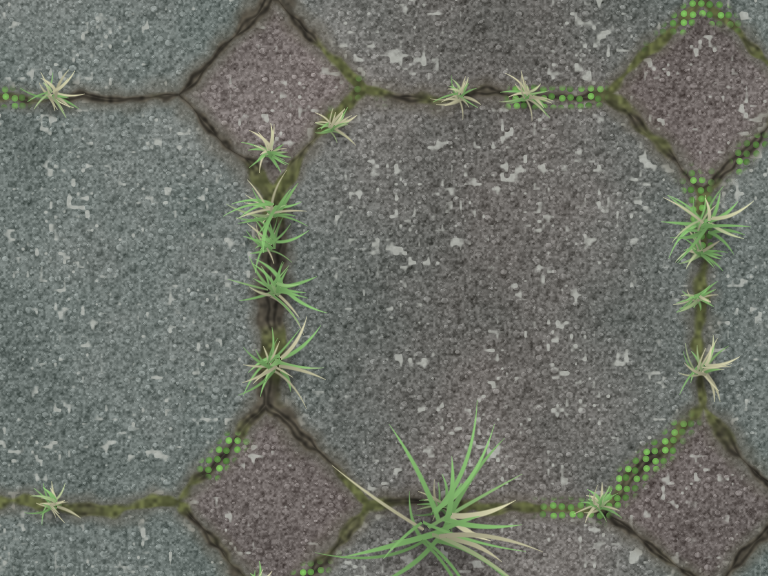
Give the GLSL for this texture, as a Shadertoy shader.

```glsl
// Worn octagon and diamond paving of gritty stone, with grass growing from the seams.

const vec3 STONE_COOL = vec3(0.43, 0.465, 0.45);
const vec3 STONE_WARM = vec3(0.425, 0.41, 0.395);
const vec3 STONE_RED  = vec3(0.43, 0.385, 0.375);
const vec3 CHIP_PALE  = vec3(0.74, 0.75, 0.72);
const vec3 SOIL       = vec3(0.31, 0.29, 0.25);
const vec3 MOSS       = vec3(0.36, 0.39, 0.22);
const vec3 LEAF       = vec3(0.43, 0.63, 0.32);
const vec3 GRASS      = vec3(0.50, 0.69, 0.42);
const vec3 STRAW      = vec3(0.76, 0.75, 0.62);

const vec2 STONE_CENTER = vec2(0.842, 0.479);
const vec2 PITCH        = vec2(0.747, 0.712);
const float DIAMOND     = 0.165;    // half diagonal of the small stones
const float GRIT_SCALE  = 72.0;     // pebbles per canvas height
const vec3 MAIN_TUFT    = vec3(0.755, 0.085, 0.20);  // root and blade length
const int TUFTS         = 18;
const int BLADES        = 24;

vec2 hash22(vec2 p) {
    vec3 h = fract(p.xyx * vec3(0.1031, 0.1030, 0.0973));
    h += dot(h, h.yzx + 33.33);
    return fract((h.xx + h.yz) * h.zy);
}

float noise(vec2 p) {
    vec2 i = floor(p), f = fract(p);
    f = f * f * (3.0 - 2.0 * f);
    return mix(mix(hash22(i).x, hash22(i + vec2(1, 0)).x, f.x),
               mix(hash22(i + vec2(0, 1)).x, hash22(i + vec2(1, 1)).x, f.x), f.y);
}

float fbm(vec2 p) {
    float sum = 0.0, amp = 0.5;
    for (int i = 0; i < 4; i++) {
        sum += amp * noise(p);
        p = p * 2.03 + 17.3;
        amp *= 0.5;
    }
    return sum / 0.94;
}

// Brightness of scattered round pebbles, lit from the upper left
float grit(vec2 p) {
    vec2 cell = floor(p);
    float tone = 0.0;
    for (int k = 0; k < 9; k++) {
        vec2 id = cell + vec2(k % 3 - 1, k / 3 - 1);
        vec2 r = hash22(id + 41.0), v = p - id - hash22(id);
        float radius = 0.18 + 0.34 * r.x * r.x;
        float d = length(v * vec2(1.0, 0.8 + 0.5 * r.y)) / radius;
        float body = smoothstep(1.1, 0.75, d);
        float rim = smoothstep(1.6, 1.0, length(v + vec2(-0.1, 0.14)) / radius);
        tone = mix(tone, -0.10, rim * 0.55);
        tone = mix(tone, 0.16 * (r.y - 0.45) + 0.07 * dot(v, vec2(-0.6, 0.8)) / radius, body);
    }
    return tone;
}

// x: distance to the nearest seam, y: signed distance to the nearest diamond
vec2 paving(vec2 p) {
    vec2 d = abs(mod(p - STONE_CENTER, PITCH) - 0.5 * PITCH);
    float diamond = (d.x + d.y - DIAMOND) * 0.707;
    return vec2(diamond < 0.0 ? -diamond : min(diamond, min(d.x, d.y)), diamond);
}

vec3 stone(vec2 p, float diamond) {
    float cloud = fbm(p * 5.0 + 3.0);
    float warmth = exp(-9.0 * (p.x - 0.86) * (p.x - 0.86)) + 0.8 * (cloud - 0.5);
    vec3 col = mix(STONE_COOL, STONE_WARM, clamp(warmth, 0.0, 1.0));
    col = mix(col, STONE_RED, 0.75 * smoothstep(0.01, -0.03, diamond));
    float tone = grit(p * GRIT_SCALE) + 0.5 * grit(p * GRIT_SCALE * 2.1 + 9.0);
    tone += 0.16 * (cloud - 0.42) + 0.17 * (noise(p * 260.0) - 0.45);
    float chips = noise(p * 125.0) + 0.55 * noise(p * 48.0) + 0.6 * fbm(p * 9.0 + 30.0);
    return mix(col + tone, CHIP_PALE, 0.75 * smoothstep(1.38, 1.68, chips));
}

// Low round leaves where the mask allows them
vec3 leaves(vec3 col, vec2 p, float mask) {
    vec2 g = p * 62.0, id = floor(g), r = hash22(id + 7.0);
    float d = length(fract(g) - 0.35 - 0.3 * r);
    vec3 leaf = LEAF * (0.75 + 0.45 * r.x);
    return mix(col, leaf * (1.1 - 0.6 * d), mask * smoothstep(0.42, 0.30, d));
}

vec3 tuft(vec3 col, vec2 p, vec2 root, float size, float seed, float px) {
    vec2 v = p - root;
    if (length(v) > size * 1.45) return col;
    col *= 1.0 - 0.35 * smoothstep(size * 0.7, 0.0, length(v + vec2(-0.008, 0.012)));
    float dryness = 0.25 + 0.5 * hash22(vec2(seed, 3.0)).x;
    for (int i = 0; i < BLADES; i++) {
        vec2 r = hash22(vec2(float(i), seed)), s = hash22(vec2(float(i) + 50.0, seed));
        float angle = 1.57 + (r.x - 0.5) * 5.2, bend = (s.x - 0.5) * 1.1;
        float len = size * (0.35 + 0.65 * r.y);
        vec2 dir = vec2(cos(angle), sin(angle));
        vec2 b = v - (s.yx - 0.5) * size * 0.3;
        float t = dot(b, dir) / len;
        float across = (dot(b, vec2(-dir.y, dir.x)) - bend * len * t * t) / sqrt(1.0 + 4.0 * bend * bend * t * t);
        float width = (0.0018 + 0.015 * size) * (0.6 + 0.7 * s.y) * (1.0 - t) * (0.5 + t);
        float mask = smoothstep(px, -px, abs(across) - width * 1.5) * step(0.0, t) * step(t, 1.0);
        vec3 blade = mix(GRASS, STRAW, smoothstep(-0.1, 0.1, dryness - fract(r.x * 7.0 + s.y)));
        col = mix(col, blade * (0.68 + 0.3 * t + 0.25 * s.x), mask);
    }
    return col;
}

// Root and blade length of a tuft, spread along the two upright and two level seams
vec3 tuftPlace(int i) {
    if (i == TUFTS - 1) return MAIN_TUFT;
    vec2 r = hash22(vec2(float(i), 19.0)), corner = STONE_CENTER - 0.5 * PITCH;
    float side = float(i % 2), along = (float(i / 4) + r.x) / 4.5;
    float size = 0.04 + 0.06 * r.y * r.y;
    if (i % 4 < 2) return vec3(corner.x + side * PITCH.x + 0.02 * (r.y - 0.5), mix(0.34, 0.72, along), size);
    float x = along * 1.34, dx = abs(mod(x - STONE_CENTER.x, PITCH.x) - 0.5 * PITCH.x);
    float y = corner.y + side * PITCH.y + (r.y < 0.5 ? -1.0 : 1.0) * max(0.0, DIAMOND - dx);
    return vec3(x, y, size);
}

void mainImage(out vec4 fragColor, in vec2 fragCoord) {
    float px = 1.0 / iResolution.y;
    vec2 p = fragCoord * px;

    // Stones with ragged edges
    vec2 warp = vec2(fbm(p * 7.0), fbm(p * 7.0 + 60.0)) - 0.5;
    vec2 pave = paving(p + 0.045 * warp);
    vec3 col = stone(p, pave.y);

    // Earth and moss in the seams, widest in the left upright one
    float offset = (p.x - STONE_CENTER.x + 0.5 * PITCH.x) / 0.06;
    float width = 0.006 + 0.017 * exp(-offset * offset) * smoothstep(-0.01, 0.03, pave.y);
    float edge = pave.x + 0.012 * (noise(p * 45.0) - 0.5);
    float moss = smoothstep(0.42, 0.65, fbm(p * 8.0 + 12.0));
    vec3 earth = mix(SOIL, MOSS, 0.8 * moss) * (0.7 + 0.6 * noise(p * 130.0));
    col = mix(col, SOIL * 1.2, 0.5 * smoothstep(width + 0.03, width, edge));
    col = mix(col, earth, 0.9 * smoothstep(width + 0.006, width - 0.003, edge));
    col *= 1.0 - 0.35 * smoothstep(0.005, 0.0, abs(edge - 0.3 * width)) * (1.0 - moss);

    // Plants
    float patches = smoothstep(0.53, 0.61, fbm(p * 5.0 + 81.0)) * smoothstep(0.026, 0.012, pave.x);
    col = leaves(col, p, patches);
    for (int i = 0; i < TUFTS; i++) {
        vec3 place = tuftPlace(i);
        col = tuft(col, p, place.xy, place.z, float(i) + 5.0, px);
    }
    fragColor = vec4(clamp(col, 0.0, 1.0), 1.0);
}
```
